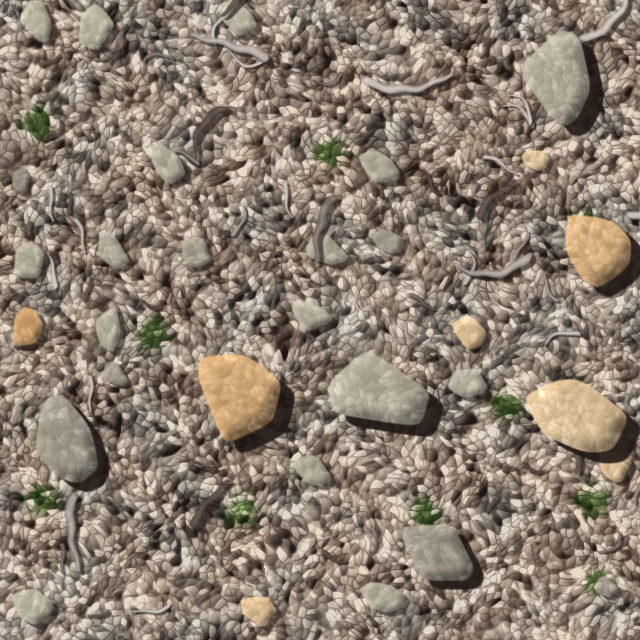
Write a Shadertoy shader that draws this texture.

```glsl
const float TAU = 6.2831853;
const float SOFT = 0.0022;
const vec2 LIGHT = vec2(-0.78, 0.62);
const vec3 SHADOW = vec3(0.12, 0.085, 0.075);
const vec3 SOIL = vec3(0.57, 0.51, 0.455);
const vec3 STRAW = vec3(0.90, 0.85, 0.79);

vec2 hash(vec2 p) {
    vec3 q = fract(p.xyx * vec3(0.1031, 0.1030, 0.0973));
    q += dot(q, q.yzx + 33.33);
    return fract((q.xx + q.yz) * q.zy);
}

vec2 rotate(vec2 p, float angle) {
    float c = cos(angle), s = sin(angle);
    return vec2(c * p.x + s * p.y, c * p.y - s * p.x);
}

float cover(float d) {
    return 1.0 - smoothstep(-SOFT, SOFT, d);
}

// Cellular noise: randomly turned, lit flakes with dark gaps
float flakes(vec2 p, float stretch) {
    vec2 base = floor(p);
    float first = 9.0, second = 9.0, sum = 0.0, total = 0.0;
    for (int y = -1; y <= 1; y++)
    for (int x = -1; x <= 1; x++) {
        vec2 cell = base + vec2(x, y);
        vec2 traits = hash(cell + 57.3);
        vec2 offset = p - cell - hash(cell);
        float d = length(rotate(offset, traits.x * TAU) * vec2(1.0 / stretch, stretch));
        float weight = exp(-11.0 * d);
        sum += weight * (traits.y + 0.45 * dot(offset, LIGHT));
        total += weight;
        second = min(second, max(first, d));
        first = min(first, d);
    }
    float tone = sum / max(total, 1e-6);
    return tone * mix(0.5, 1.05, smoothstep(0.0, 0.35, second - first));
}

float patches(vec2 p) {
    return sin(p.x * 9.0 + 2.0 * sin(p.y * 7.0)) * sin(p.y * 11.0 + 1.7 * sin(p.x * 8.0 + 1.0));
}

vec3 groundColor(float v) {
    vec3 low = mix(SHADOW, SOIL, clamp(v / 0.43, 0.0, 1.0));
    return mix(low, STRAW, clamp((v - 0.43) / 0.42, 0.0, 1.0));
}

// Rounded irregular polygon: distance in x, facet normal in yz
vec3 stoneShape(vec2 p, vec2 seed) {
    float total = 0.0;
    vec2 normal = vec2(0);
    for (int i = 0; i < 7; i++) {
        vec2 h = hash(seed + float(i) * 3.7);
        float angle = (float(i) + 0.7 * h.x) * TAU / 7.0;
        vec2 dir = vec2(cos(angle), sin(angle));
        float weight = exp(min(12.0 * (dot(p, dir) - mix(0.7, 1.1, h.y)), 60.0));
        normal += weight * dir;
        total += weight;
    }
    return vec3(log(total) / 12.0, normal / total);
}

vec3 addStones(vec3 color, vec2 uv, float count, float chance, float radius, float warmth, float depth, float grain) {
    vec2 base = floor(uv * count);
    for (int y = -1; y <= 1; y++)
    for (int x = -1; x <= 1; x++) {
        vec2 cell = base + vec2(x, y);
        vec2 seed = cell + count * 7.0;
        vec2 pick = hash(seed), traits = hash(seed + 31.7);
        if (pick.x > chance) continue;
        float size = radius * mix(0.7, 1.2, traits.x);
        float angle = -1.0 + 1.4 * (traits.y - 0.5);
        vec2 aspect = vec2(1.2, 0.85);
        vec2 p = uv - (cell + 0.25 + 0.5 * hash(seed + 83.1)) / count;
        vec2 shadePoint = p + LIGHT * size * 0.42;
        float shade = stoneShape(rotate(shadePoint, angle) / size / aspect, seed).x * size;
        color = mix(color, SHADOW, depth * cover(shade));

        vec3 shape = stoneShape(rotate(p, angle) / size / aspect, seed);
        float lit = dot(shape.yz, rotate(LIGHT, angle)) * smoothstep(-0.45, -0.05, shape.x);
        vec3 gray = mix(vec3(0.60, 0.57, 0.52), vec3(0.74, 0.72, 0.64), traits.x);
        vec3 sandy = mix(vec3(0.80, 0.62, 0.42), vec3(0.86, 0.77, 0.63), traits.y);
        vec3 face = mix(gray, sandy, step(pick.y, warmth));
        face *= 1.0 + (lit > 0.0 ? 0.15 : 0.5) * lit * (0.5 + 0.5 * depth);
        face += 0.22 * (grain - 0.42);
        color = mix(color, face, cover(shape.x * size));
    }
    return color;
}

// Bent, tapered twigs and straws with a thin shadow
float twigShape(vec2 p, float halfLength, float width, float bend) {
    p.y += bend * (p.x * p.x / halfLength - 0.3 * halfLength) + 0.002 * sin(p.x * 130.0);
    float along = clamp(p.x, -halfLength, halfLength);
    return length(p - vec2(along, 0)) - width * (1.0 - 0.4 * along / halfLength);
}

vec3 addTwigs(vec3 color, vec2 uv, float count, float chance, float halfLength, float width) {
    vec2 base = floor(uv * count);
    for (int y = -1; y <= 1; y++)
    for (int x = -1; x <= 1; x++) {
        vec2 cell = base + vec2(x, y);
        vec2 seed = cell + count * 13.0;
        vec2 pick = hash(seed), traits = hash(seed + 19.4);
        if (pick.x > chance) continue;
        float reach = halfLength * mix(0.5, 1.1, traits.x);
        float bend = traits.y - 0.5;
        vec2 p = uv - (cell + hash(seed + 47.9)) / count;
        float angle = pick.y * TAU;
        float shade = twigShape(rotate(p + LIGHT * width * 1.6, angle), reach, width, bend);
        float body = twigShape(rotate(p, angle), reach, width, bend);
        vec3 bark = mix(vec3(0.36, 0.30, 0.28), vec3(0.88, 0.84, 0.81), smoothstep(0.25, 0.75, traits.x));
        color = mix(color, SHADOW, 0.65 * cover(shade));
        color = mix(color, bark * (1.0 - 0.25 * smoothstep(-width, 0.0, body)), 0.85 * cover(body));
    }
    return color;
}

vec3 addSprouts(vec3 color, vec2 uv, float count, float chance, float grain) {
    vec2 cell = floor(uv * count);
    vec2 p = fract(uv * count) - mix(vec2(0.3), vec2(0.7), hash(cell + 5.5));
    float mask = 1.0 - smoothstep(0.06, 0.24, length(p) + 0.25 * (grain - 0.4));
    vec3 leaf = mix(vec3(0.10, 0.17, 0.06), vec3(0.45, 0.60, 0.26), grain);
    return mix(color, leaf, 0.8 * mask * step(hash(cell + 71.3).x, chance));
}

void mainImage(out vec4 fragColor, in vec2 fragCoord) {
    vec2 uv = fragCoord / iResolution.y;
    vec2 warped = uv + 0.006 * sin(uv.yx * vec2(37.0, 43.0) + 2.0 * sin(uv * 21.0));
    // Litter of fine and coarse flakes
    float grain = 0.58 * flakes(warped * 82.0, 1.35) + 0.42 * flakes(warped * 44.0 + 17.0, 1.5);
    vec3 color = groundColor(grain + 0.03 + 0.045 * patches(uv));
    color += 0.02 * vec3(1.0, 0.0, -0.6) * patches(uv * 2.3 + 4.0);
    // Scattered objects, small to large
    color = addSprouts(color, uv, 7.0, 0.18, grain);
    color = addTwigs(color, uv, 12.0, 0.3, 0.028, 0.0028);
    color = addStones(color, uv, 9.0, 0.26, 0.026, 0.3, 0.6, grain);
    color = addTwigs(color, uv, 6.0, 0.32, 0.065, 0.0055);
    color = addStones(color, uv, 4.0, 0.4, 0.066, 0.55, 0.9, grain);
    fragColor = vec4(clamp(color, 0.0, 1.0), 1.0);
}
```
